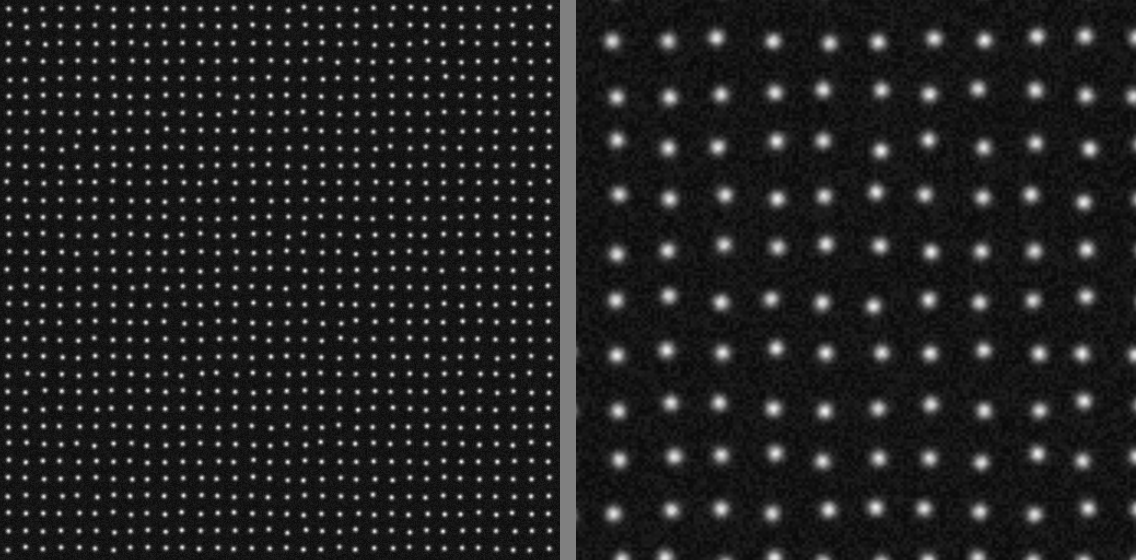
Left, the full canvas; right, a detail of the centre.
A three.js fragment shader for this pattern:

```glsl
// Square lattice of small soft white dots, slightly jittered, on grainy near-black.
#define REPEATS 32.17      // lattice cells across the canvas
#define DOTS 32.0          // dots per row and per column
#define DOT_SIGMA 0.101    // dot softness, in cells
#define JITTER 0.12        // largest offset of a dot, in cells
#define PEAK 0.79          // dot brightness above the ground
#define PEAK_VARIATION 0.06
#define GROUND 0.077
#define GRAIN_SCALE 512.0  // grains across the canvas
#define GRAIN_AMOUNT 0.09

varying vec2 vUv;

float hash(vec2 p) {
  vec3 q = fract(vec3(p.xyx) * 0.1031);
  q += dot(q, q.yzx + 33.33);
  return fract((q.x + q.y) * q.z);
}

// Sum of two uniform values, centred on zero, from -1 to 1
float centredHash(vec2 p) {
  return hash(p) + hash(p + 57.3) - 1.0;
}

float valueNoise(vec2 p) {
  vec2 cell = floor(p);
  vec2 f = fract(p);
  f = f * f * (3.0 - 2.0 * f);
  float low = mix(hash(cell), hash(cell + vec2(1.0, 0.0)), f.x);
  float high = mix(hash(cell + vec2(0.0, 1.0)), hash(cell + 1.0), f.x);
  return mix(low, high, f.y);
}

// Gaussian spot near the centre of each cell
float dotLattice(vec2 p) {
  vec2 cell = floor(p);
  vec2 offset = JITTER * vec2(centredHash(cell + 11.7), centredHash(cell + 139.1));
  vec2 d = fract(p) - 0.5 - offset;
  float spot = exp(-dot(d, d) / (2.0 * DOT_SIGMA * DOT_SIGMA));
  float peak = PEAK + PEAK_VARIATION * (hash(cell + 211.9) - 0.5);
  float inside = step(max(cell.x, cell.y), DOTS - 0.5);
  return peak * spot * inside;
}

void main() {
  // Lattice starts at the upper left corner
  vec2 p = vec2(vUv.x, 1.0 - vUv.y) * REPEATS;
  float grain = GRAIN_AMOUNT * (valueNoise(vUv * GRAIN_SCALE) - 0.5);
  float shade = GROUND + dotLattice(p) + grain;
  gl_FragColor = vec4(vec3(clamp(shade, 0.0, 1.0)), 1.0);
}
```
